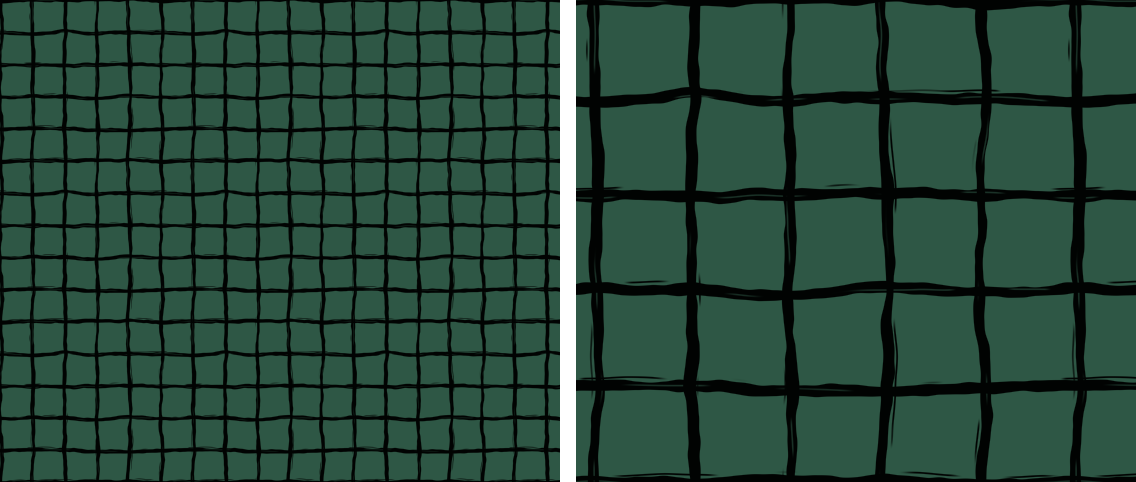
Left: the whole. Right: its middle third, enlarged.
This pattern is drawn by a Shadertoy shader. Its source:

```glsl
// Hand-inked black grid on deep green, fifteen cells high and square.
// Each line is a wandering brush stroke with rough edges, dry gaps and loose
// bristle hairs; all noise wraps every five cells, so the swatch tiles.

const float CELLS_DOWN = 15.0;               // cells over the canvas height
const float TILE = 5.0;                      // cells before strokes recur
const vec2  GRID_SHIFT = vec2(0.015, 0.02);  // first lines, from top left
const vec3  GREEN = vec3(0.180, 0.343, 0.270);
const vec3  INK = vec3(0.004, 0.012, 0.008);
const float HALF_WIDTH = 0.054;              // all lengths below in cells
const float WANDER = 0.050;                  // slow drift of the centre line
const float WOBBLE = 0.018;                  // quicker hand tremor
const float ROUGHNESS = 0.026;               // unevenness of each edge
const float GAP_WIDTH = 0.016;               // dry streak inside a stroke
const float GAP_STRENGTH = 0.55;
const float HAIR_WIDTH = 0.018;              // stray bristle beside a stroke
const float SOFTNESS = 1.15;                 // edge filter, in pixel widths

// Integer hash of a lattice point and a seed, 0 to 1
float hash(float cell, float seed) {
    uint h = uint(int(cell)) * 1597334677u ^ uint(int(seed)) * 3812015801u;
    h = (h ^ (h >> 16)) * 2246822519u;
    h = (h ^ (h >> 13)) * 3266489917u;
    return float((h ^ (h >> 16)) >> 8) / 16777216.0;
}

// Smooth noise from -1 to 1 with "rate" knots per cell, wrapping each tile
float wrapNoise(float along, float rate, float seed) {
    float t = along * rate;
    float knot = floor(t);
    float f = t - knot;
    float period = TILE * rate;
    float a = hash(mod(knot, period), seed);
    float b = hash(mod(knot + 1.0, period), seed);
    return 2.0 * mix(a, b, f * f * (3.0 - 2.0 * f)) - 1.0;
}

// Box-filtered coverage of the band between two edges
float band(float d, float lo, float hi, float blur) {
    float upper = clamp((hi - d) / blur + 0.5, 0.0, 1.0);
    float lower = clamp((lo - d) / blur + 0.5, 0.0, 1.0);
    return max(upper - lower, 0.0);
}

// Ink coverage of the nearest stroke in one family of parallel lines
float brushLine(float along, float across, float family, float blur) {
    float line = floor(across + 0.5);
    float seed = 16.0 * (mod(line, TILE) + TILE * family) + 1.0;

    // Centre line: every stroke drifts by its own amount
    float drift = WANDER * mix(0.35, 1.0, hash(0.0, seed));
    float centre = drift * wrapNoise(along, 1.0, seed + 1.0)
                 + WOBBLE * wrapNoise(along, 3.0, seed + 2.0);
    float d = across - line - centre;

    // Two independent ragged edges
    float lo = -HALF_WIDTH + ROUGHNESS * (0.6 * wrapNoise(along, 2.0, seed + 3.0)
             + 0.4 * wrapNoise(along, 7.0, seed + 4.0));
    float hi = HALF_WIDTH + ROUGHNESS * (0.6 * wrapNoise(along, 2.0, seed + 5.0)
             + 0.4 * wrapNoise(along, 7.0, seed + 6.0));
    float ink = band(d, lo, hi, blur);

    // Dry streak where the brush splits
    float gapAt = 0.030 * wrapNoise(along, 1.0, seed + 7.0);
    float gapOn = smoothstep(0.15, 0.6, wrapNoise(along, 2.0, seed + 8.0));
    float gap = band(d, gapAt - 0.5 * GAP_WIDTH, gapAt + 0.5 * GAP_WIDTH, blur);
    ink -= GAP_STRENGTH * gapOn * gap;

    // Loose hair just outside one edge
    float side = hash(1.0, seed) < 0.5 ? -1.0 : 1.0;
    float hairAt = side * (HALF_WIDTH + 0.022 + 0.014 * wrapNoise(along, 2.0, seed + 9.0));
    float hairOn = smoothstep(0.35, 0.7, wrapNoise(along, 2.0, seed + 10.0));
    float hair = hairOn * band(d, hairAt - 0.5 * HAIR_WIDTH, hairAt + 0.5 * HAIR_WIDTH, blur);
    return clamp(max(ink, 0.0) + hair, 0.0, 1.0);
}

void mainImage(out vec4 fragColor, in vec2 fragCoord) {
    // Cell coordinates measured from the top left corner
    float scale = CELLS_DOWN / iResolution.y;
    vec2 p = vec2(fragCoord.x, iResolution.y - fragCoord.y) * scale - GRID_SHIFT;
    float blur = SOFTNESS * scale;

    // Lay both stroke families over the ground
    float rows = brushLine(p.x, p.y, 0.0, blur);
    float columns = brushLine(p.y, p.x, 1.0, blur);
    float ink = 1.0 - (1.0 - rows) * (1.0 - columns);
    fragColor = vec4(mix(GREEN, INK, ink), 1.0);
}
```
